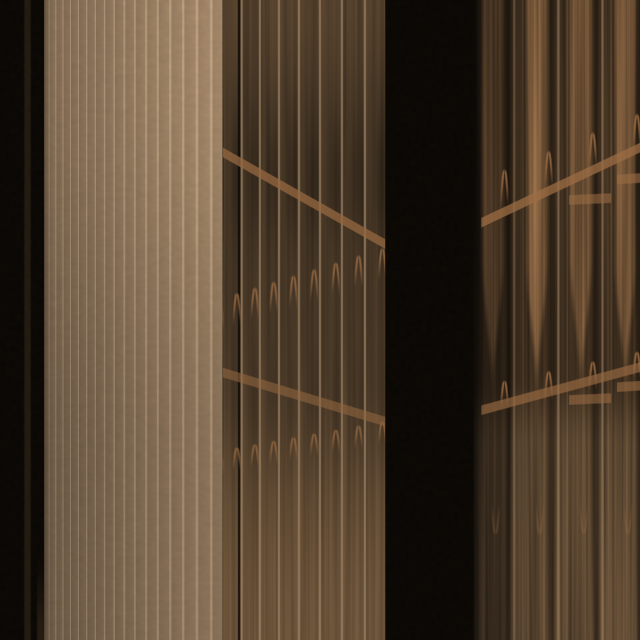
Reproduce this background procedurally as a Shadertoy shader.

```glsl
// Sepia ribbed-glass panels between dark gaps, crossed by slanted amber bars.
#define SHADOW vec3(0.045, 0.034, 0.020)
#define UMBER vec3(0.215, 0.160, 0.105)
#define BROWN vec3(0.375, 0.290, 0.200)
#define SAND vec3(0.640, 0.530, 0.410)
#define AMBER vec3(0.610, 0.425, 0.265)
#define PALE_RANGE vec2(0.069, 0.348)
#define FLUTED_RANGE vec2(0.348, 0.602)
#define LAYERED_RANGE vec2(0.740, 1.010)
#define BAR_HALF_WIDTH 0.0075
#define GRAIN 0.035

float hash(vec2 p) {
    p = fract(p * vec2(0.1031, 0.1137));
    p += dot(p, p.yx + 33.33);
    return fract((p.x + p.y) * p.x * 17.0);
}

float cornerSlope(vec2 cell, vec2 offset) {
    float angle = 6.2832 * hash(cell);
    return dot(vec2(cos(angle), sin(angle)), offset);
}

float gradientNoise(vec2 p) {
    vec2 i = floor(p), f = fract(p);
    vec2 s = f * f * f * (f * (f * 6.0 - 15.0) + 10.0);
    vec2 e = vec2(1.0, 0.0);
    return mix(mix(cornerSlope(i, f), cornerSlope(i + e, f - e), s.x),
               mix(cornerSlope(i + e.yx, f - e.yx), cornerSlope(i + 1.0, f - 1.0), s.x), s.y);
}

float band(float x, vec2 range, float soft) {
    float s = max(soft, 0.7 / iResolution.x);
    return smoothstep(-s, s, x - range.x) * smoothstep(-s, s, range.y - x);
}

float stroke(float d, float halfWidth) {
    float s = 0.9 / iResolution.x;
    return 1.0 - smoothstep(halfWidth - s, halfWidth + s, abs(d));
}

// Slanted bar from a to b, cut vertically at both ends
float bar(vec2 p, vec2 a, vec2 b) {
    float d = p.y - mix(a.y, b.y, (p.x - a.x) / (b.x - a.x));
    return stroke(d, BAR_HALF_WIDTH) * band(p.x, vec2(a.x, b.x), 0.0);
}

// Narrow pointed glint hanging below its tip
float arch(vec2 fromTip, float height) {
    float depth = -fromTip.y / height;
    float spread = 0.006 * sqrt(max(depth, 0.0));
    float fade = smoothstep(-0.04, 0.08, depth) * (1.0 - smoothstep(0.2, 1.0, depth));
    return stroke(abs(fromTip.x) - spread, 0.0016) * fade;
}

// Vertical streaks that vary slowly along their length
float streaks(vec2 p) {
    return gradientNoise(vec2(p.x * 130.0, p.y * 1.5)) + 0.6 * gradientNoise(vec2(p.x * 290.0, p.y * 2.0 + 7.0));
}

vec3 palePanel(vec2 p) {
    float across = (p.x - PALE_RANGE.x) / (PALE_RANGE.y - PALE_RANGE.x);
    vec3 col = SAND * mix(0.80, 0.98, smoothstep(0.0, 1.0, across));
    col *= mix(0.86, 1.02, smoothstep(0.25, 0.9, p.y));
    // Ribs widen toward the right
    float rib = fract(20.0 * log(1.0 + max(p.x - 0.078, -0.1) / 0.208));
    col *= 0.95 + 0.07 * rib;
    col += 0.10 * smoothstep(0.74, 0.86, rib) * (1.0 - smoothstep(0.88, 1.0, rib));
    float paper = gradientNoise(p * vec2(90.0, 130.0)) + 0.6 * gradientNoise(p * vec2(35.0, 60.0));
    return col * (1.0 + GRAIN * paper) * mix(0.82, 1.0, smoothstep(0.0, 0.05, across));
}

vec3 flutedPanel(vec2 p) {
    float index = 21.4 * log(1.0 + (p.x - 0.3776) / 0.595);
    float rib = fract(index), pitch = (0.595 + p.x - 0.3776) / 21.4;
    float lit = 0.72 + 0.38 * (1.0 - smoothstep(0.0, 0.55, p.y)) + 0.12 * smoothstep(0.8, 1.0, p.y);
    vec3 col = BROWN * lit * (1.0 + 0.22 * streaks(p));
    // Shade pools on each rib under the bars
    float shade = exp(-pow((p.y - 0.72) / 0.10, 2.0)) + 0.6 * exp(-pow((p.y - 0.37) / 0.09, 2.0));
    col *= 1.0 - 0.25 * shade * smoothstep(0.1, 0.7, rib);
    float edge = (rib - step(0.5, rib)) * pitch;
    col = mix(col, SAND * 0.93, 0.8 * stroke(edge, 0.0017) * step(0.3736, p.x));
    col = mix(col, SHADOW, 0.85 * stroke(p.x - 0.3735, 0.0018));
    // One glint of each row per rib
    float dx = (rib - 0.73) * pitch, center = p.x - dx - 0.37;
    float glint = arch(vec2(dx, p.y - 0.542 - 0.31 * center), 0.055);
    glint += 0.9 * arch(vec2(dx, p.y - 0.301 - 0.18 * center), 0.040);
    col = mix(col, AMBER, 0.75 * glint);
    float bars = bar(p, vec2(0.348, 0.762), vec2(0.603, 0.618));
    bars = max(bars, 0.75 * bar(p, vec2(0.348, 0.418), vec2(0.603, 0.341)));
    return mix(col, AMBER * 0.94, 0.78 * bars);
}

vec3 layeredPanel(vec2 p) {
    float index = (p.x - LAYERED_RANGE.x) / 0.069;
    float rib = fract(index), dx = (rib - 0.70) * 0.069;
    float upper = smoothstep(0.30, 0.42, p.y), inner = smoothstep(0.4, 1.3, index);
    vec3 col = mix(BROWN * 0.88, UMBER * 1.05, upper) * mix(0.65, 1.05, inner);
    // Amber strips taper to a point above the lower bar
    float taper = 0.23 * smoothstep(0.38, 0.60, p.y);
    float strip = band(rib, vec2(0.43 - taper, 0.43 + taper), 0.07);
    col = mix(col, mix(BROWN, AMBER, 0.45), strip * upper * mix(0.35, 0.85, inner));
    col *= 1.0 + 0.40 * streaks(p + 3.0);
    col = mix(col, SHADOW, 0.45 * band(rib, vec2(0.72, 0.84), 0.05));
    col = mix(col, SAND, 0.55 * inner * (stroke((rib - 0.92) * 0.069, 0.0018) + 0.4 * stroke((rib - 0.12) * 0.069, 0.0012)));
    // Glints and faint ticks repeat on every layer
    float rise = p.x - dx - 0.788;
    float glint = arch(vec2(dx, p.y - 0.735 - 0.42 * rise), 0.065);
    glint += arch(vec2(dx, p.y - 0.405 - 0.22 * rise), 0.050);
    glint += 0.35 * arch(vec2(dx + 0.014, 0.165 - p.y), 0.055);
    col = mix(col, AMBER, 0.8 * glint);
    float bars = bar(p, vec2(0.752, 0.652), vec2(1.01, 0.774));
    bars = max(bars, 0.85 * bar(p, vec2(0.752, 0.359), vec2(1.01, 0.429)));
    for (int i = 0; i < 2; i++) {
        float y = 0.6875 - 0.3125 * float(i), lift = 0.032 - 0.012 * float(i);
        bars = max(bars, 0.75 * bar(p, vec2(0.889, y), vec2(0.955, y + 0.003)));
        bars = max(bars, 0.80 * bar(p, vec2(0.964, y + lift), vec2(1.01, y + lift + 0.003)));
    }
    col = mix(col, AMBER, 0.75 * bars);
    return col * mix(0.4, 1.0, smoothstep(0.740, 0.757, p.x));
}

void mainImage(out vec4 fragColor, in vec2 fragCoord) {
    vec2 p = fragCoord / iResolution.xy;
    // Dark ground with a dim strip at the left
    vec3 col = SHADOW * (1.0 + 0.35 * gradientNoise(p * 120.0));
    col = mix(col, UMBER, 0.55 * band(p.x, vec2(0.038, 0.048), 0.002));
    col = mix(col, UMBER, 0.6 * band(p.x, vec2(0.058, 0.069), 0.002) * (1.0 - smoothstep(0.0, 0.14, p.y)));
    col = mix(col, palePanel(p), band(p.x, PALE_RANGE, 0.0012));
    col = mix(col, flutedPanel(p), band(p.x, FLUTED_RANGE, 0.0));
    col = mix(col, layeredPanel(p), band(p.x, LAYERED_RANGE, 0.0015));
    fragColor = vec4(clamp(col, 0.0, 1.0), 1.0);
}
```
